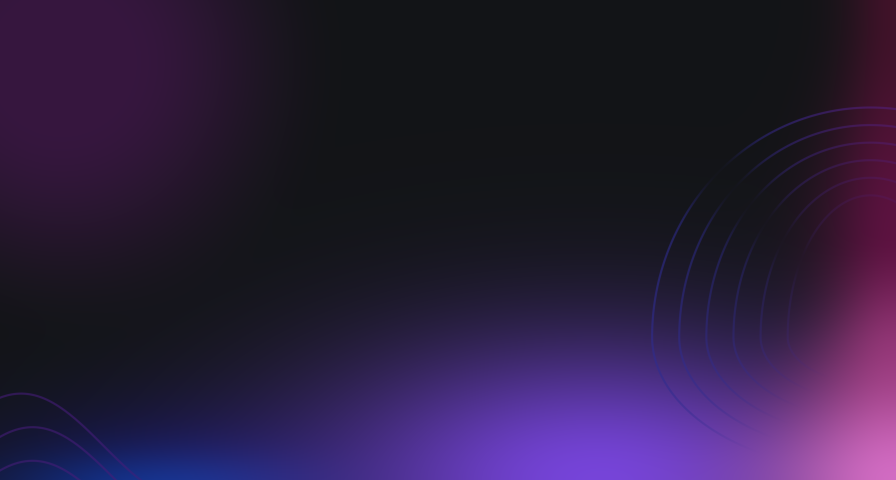
Reproduce this background procedurally as a Shadertoy shader.

```glsl
// Dark backdrop lit by soft coloured glows along its edges, with thin line work.
// Glows are Gaussian falloffs mixed over a near-black base; the lines are
// nested half-ellipses on the right and layered cosine waves at lower left.

float glow(vec2 p, vec2 center, vec2 spread) {
    vec2 q = (p - center) / spread;
    return exp(-dot(q, q));
}

float stroke(float dist) {
    float soft = max(0.003, 1.2 / iResolution.y);
    return 1.0 - smoothstep(0.0007, 0.0007 + soft, abs(dist));
}

// Approximate signed distance to an axis-aligned ellipse
float ellipseDist(vec2 p, vec2 radii) {
    float k = length(p / radii);
    return (k - 1.0) * k / max(length(p / (radii * radii)), 0.001);
}

// Rim light on the right: dark wine at the top, bright pink at the bottom
vec3 rimColor(float y) {
    vec3 c = mix(vec3(0.82, 0.42, 0.76), vec3(0.60, 0.23, 0.49), smoothstep(0.0, 0.27, y));
    c = mix(c, vec3(0.36, 0.07, 0.25), smoothstep(0.22, 0.52, y));
    return mix(c, vec3(0.25, 0.07, 0.16), smoothstep(0.5, 0.95, y));
}

// Nested arcs, broken at the upper left and fading toward the lower right
float arcs(vec2 p) {
    vec2 d = p - vec2(1.817, 0.298);
    float lines = 0.0;
    for (int i = 0; i < 6; i++) {
        float n = float(i);
        float height = (d.y > 0.0 ? 0.478 : 0.28) - 0.0366 * n;
        float line = stroke(ellipseDist(d, vec2(0.456 - 0.0566 * n, height)));
        lines = max(lines, line * (1.0 - 0.13 * n));
    }
    float angle = atan(d.y, max(-d.x, 0.0001));
    float gap = 1.0 - 0.95 * exp(-pow((angle - 0.82) / 0.2, 2.0));
    return lines * gap * smoothstep(-0.85, -0.1, angle);
}

// Three wave crests stacked in the lower left corner
float waves(vec2 p) {
    float lines = 0.0;
    for (int i = 0; i < 3; i++) {
        float n = float(i);
        float phase = 9.06 * (p.x - 0.044 - 0.024 * min(n, 1.0));
        float dist = p.y - (0.18 - 0.07 * n) + 0.11 * (1.0 - cos(phase));
        float slope = 0.997 * sin(phase);
        lines = max(lines, stroke(dist / sqrt(1.0 + slope * slope)));
    }
    return lines * (1.0 - smoothstep(0.25, 0.38, p.x));
}

void mainImage(out vec4 fragColor, in vec2 fragCoord) {
    vec2 p = fragCoord / iResolution.xy * vec2(1.87, 1.0);
    vec3 col = vec3(0.072, 0.079, 0.089);

    // Plum disc at the upper left
    float disc = smoothstep(0.60, 0.12, length(p - vec2(0.13, 0.87)));
    col = mix(col, vec3(0.212, 0.088, 0.245), disc);

    // Wide navy haze with a brighter blue core at the bottom
    col = mix(col, vec3(0.08, 0.08, 0.34), 0.85 * glow(p, vec2(0.36, 0.0), vec2(0.42, 0.16)));
    col = mix(col, vec3(0.05, 0.22, 0.58), 0.85 * glow(p, vec2(0.34, -0.02), vec2(0.30, 0.075)));

    // Violet bloom along the bottom
    col = mix(col, vec3(0.46, 0.265, 0.85), glow(p, vec2(1.24, 0.0), vec2(0.58, 0.29)));

    // Rim light, wider toward the bottom
    float rimWidth = mix(0.28, 0.15, smoothstep(0.0, 0.4, p.y));
    rimWidth -= 0.05 * smoothstep(0.5, 1.0, p.y);
    col = mix(col, rimColor(p.y), exp(-pow((1.87 - p.x) / rimWidth, 2.0)));

    // Line work
    vec3 arcColor = mix(vec3(0.18, 0.17, 0.56), vec3(0.32, 0.12, 0.48), smoothstep(1.5, 1.87, p.x));
    col = mix(col, arcColor, 0.6 * arcs(p));
    col = mix(col, vec3(0.27, 0.11, 0.47), 0.6 * waves(p));

    fragColor = vec4(col, 1.0);
}
```
